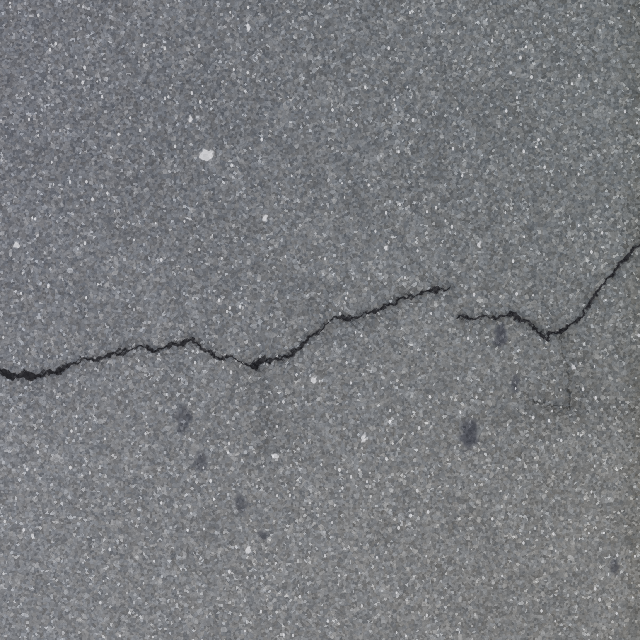
Write a Shadertoy shader that draws this texture.

```glsl
// Worn asphalt with a jagged crack in two strands, hairlines, stains and pale stones.
// Cellular noise at three scales makes the aggregate; layered sines bend the cracks
// and vary the tone; short polylines and ellipses place the larger features.

#define COARSE_CELLS 150.0
#define FINE_CELLS 265.0
#define FLECK_CELLS 50.0
#define COARSE_CONTRAST 0.085
#define FINE_CONTRAST 0.155
#define FLECK_SHARE 0.09
#define CRACK_WIDTH 0.0021
#define CRACK_JAG 0.0045
#define CRACK_COLOR vec3(0.15, 0.15, 0.165)
#define STONE_COLOR vec3(0.82, 0.82, 0.83)
#define STAIN_COLOR vec3(0.28, 0.29, 0.325)

const vec2 LEFT_CRACK[19] = vec2[19](
    vec2(0.0, .418), vec2(.029, .411), vec2(.085, .417), vec2(.117, .435),
    vec2(.169, .443), vec2(.215, .459), vec2(.247, .453), vec2(.297, .469),
    vec2(.333, .445), vec2(.360, .440), vec2(.399, .428), vec2(.411, .439),
    vec2(.442, .438), vec2(.490, .477), vec2(.522, .502), vec2(.560, .504),
    vec2(.598, .519), vec2(.640, .538), vec2(.703, .552));
const vec2 RIGHT_CRACK[9] = vec2[9](
    vec2(.716, .503), vec2(.762, .504), vec2(.801, .508), vec2(.827, .495),
    vec2(.853, .473), vec2(.905, .499), vec2(.931, .542), vec2(.964, .581),
    vec2(1.0, .620));
// Centre and radii
const vec4 STAINS[8] = vec4[8](
    vec4(.733, .320, .014, .028), vec4(.782, .478, .011, .019),
    vec4(.286, .344, .013, .025), vec4(.805, .401, .009, .018),
    vec4(.378, .211, .012, .016), vec4(.411, .164, .011, .010),
    vec4(.961, .115, .009, .014), vec4(.313, .277, .012, .016));
// Centre and radius
const vec3 STONES[12] = vec3[12](
    vec3(.323, .758, .0105), vec3(.388, .141, .0058), vec3(.414, .659, .0042),
    vec3(.603, .612, .0045), vec3(.490, .406, .0052), vec3(.896, .427, .0048),
    vec3(.430, .288, .0048), vec3(.568, .315, .0050), vec3(.026, .618, .0046),
    vec3(.749, .618, .0040), vec3(.388, .957, .0045), vec3(.297, .815, .0042));

vec2 hash2(vec2 p) {
    vec3 q = fract(p.xyx * vec3(.1031, .1030, .0973));
    q += dot(q, q.yzx + 33.33);
    return fract((q.xx + q.yz) * q.zy);
}

// Nearest distance, gap to the second nearest, and a random value per cell
vec3 cellular(vec2 p) {
    vec2 cell = floor(p), nearestId = cell;
    float first = 9.0, second = 9.0;
    for (int y = -1; y <= 1; y++)
    for (int x = -1; x <= 1; x++) {
        vec2 id = cell + vec2(x, y);
        float d = length(id + hash2(id) - p);
        if (d < first) { second = first; first = d; nearestId = id; }
        else second = min(second, d);
    }
    return vec3(first, second - first, hash2(nearestId + 71.0).x);
}

float waves(vec2 p) {
    return (sin(p.x + 1.7 * sin(p.y * .8)) + .6 * sin(p.y * 2.1 + p.x * 1.3 + 1.0)
        + .45 * sin(p.x * 3.7 - p.y * 2.9 + 2.0)) / 2.05;
}

float segment(vec2 p, vec2 a, vec2 b) {
    vec2 ab = b - a;
    return length(p - a - ab * clamp(dot(p - a, ab) / dot(ab, ab), 0.0, 1.0));
}

void mainImage(out vec4 fragColor, in vec2 fragCoord) {
    vec2 uv = fragCoord / iResolution.xy;
    float px = 1.0 / iResolution.y;

    // Broad light: cool at upper left, paler below, dull along the right edge
    vec3 top = mix(vec3(.446, .454, .481), vec3(.441, .456, .464), uv.x);
    vec3 bottom = mix(vec3(.496, .503, .520), vec3(.488, .490, .489), uv.x);
    vec3 color = mix(bottom, top, smoothstep(.05, .85, uv.y));
    color += .009 * waves(uv * 13.0) + .008 * waves(uv.yx * 37.0 + 4.0) + .009 * waves(uv * 88.0);
    color -= vec3(.03, .033, .04) * smoothstep(.96, 1.0, uv.x);

    // Aggregate, with softened joints between grains
    vec3 coarse = cellular(uv * COARSE_CELLS);
    vec3 fine = cellular(uv * FINE_CELLS + 17.0);
    float grain = (coarse.z - .5) * COARSE_CONTRAST * mix(.5, 1.0, smoothstep(0.0, .35, coarse.y))
        + (fine.z - .5) * FINE_CONTRAST * mix(.6, 1.0, smoothstep(0.0, .35, fine.y));
    grain += .13 * smoothstep(.93, 1.0, fine.z) + .06 * smoothstep(.9, 1.0, coarse.z);
    grain -= .025 * (1.0 - smoothstep(0.0, .25, coarse.y));
    color += grain + .010 + (fract(coarse.z * 17.0) - .5) * vec3(.012, 0.0, -.016);

    // Stains with ragged rims, and a dim patch below the right strand
    vec2 ragged = uv + .005 * vec2(waves(uv * 150.0), waves(uv.yx * 170.0 + 3.0));
    for (int i = 0; i < 8; i++) {
        float d = length((ragged - STAINS[i].xy) / STAINS[i].zw);
        float strength = i < 2 ? .78 : .6;
        color = mix(color, STAIN_COLOR + grain * .5, strength * (1.0 - smoothstep(.5, 1.25, d)));
    }
    vec2 patchOffset = (uv - vec2(.88, .37)) / vec2(.11, .045);
    color -= .035 * exp(-dot(patchOffset, patchOffset));

    // Scattered elongated flecks and larger stones
    vec3 fleck = cellular(uv * vec2(1.25, .85) * FLECK_CELLS + 5.0);
    float size = mix(.07, .14, fract(fleck.z * 91.0));
    float pale = step(1.0 - FLECK_SHARE, fleck.z)
        * (1.0 - smoothstep(size * .7, size + px * FLECK_CELLS * .4, fleck.x));
    vec2 chipped = uv + .0022 * vec2(waves(uv * 310.0), waves(uv.yx * 270.0));
    for (int i = 0; i < 12; i++) {
        vec2 stretch = i == 0 ? vec2(.95, 1.2) : vec2(1.2, .9);
        float d = length((chipped - STONES[i].xy) * stretch) - STONES[i].z;
        pale = max(pale, 1.0 - smoothstep(-px, px, d));
    }
    color = mix(color, STONE_COLOR + grain * .3, pale * .9);

    // Cracks follow polylines in bent space, with grains biting into their rims
    vec2 bent = uv + CRACK_JAG * vec2(.6, 1.0) * vec2(waves(uv * 130.0 + 2.0), waves(uv * 165.0))
        + .0016 * vec2(waves(uv.yx * 420.0), waves(uv * 480.0));
    float crack = 9.0;
    for (int i = 0; i < 18; i++)
        crack = min(crack, segment(bent, LEFT_CRACK[i], LEFT_CRACK[i + 1]));
    for (int i = 0; i < 8; i++)
        crack = min(crack, segment(bent, RIGHT_CRACK[i], RIGHT_CRACK[i + 1]));
    float knots = 1.2 * (1.0 - smoothstep(.06, .12, uv.x)) + .6 * exp(-pow((uv.x - .402) / .012, 2.0));
    float width = CRACK_WIDTH * (1.0 + .5 * waves(uv * 75.0) + knots) + .0018 * (coarse.z - .5);
    color -= .13 * exp(-crack * 150.0);
    color = mix(color, CRACK_COLOR + grain * .5, .92 * (1.0 - smoothstep(width - px, width + px * 1.2, crack)));

    // Faint hairlines
    float hair = min(segment(bent, vec2(.875, .475), vec2(.888, .414)),
        segment(bent, vec2(.888, .414), vec2(.890, .362)));
    hair = min(hair, segment(bent, vec2(.890, .362), vec2(.830, .372)));
    float seep = segment(bent, vec2(.405, .425), vec2(.420, .300));
    color -= .09 * (1.0 - smoothstep(.0003, .0022, hair)) + .045 * exp(-hair * 75.0);
    color -= .055 * exp(-seep * 75.0);

    fragColor = vec4(clamp(color, 0.0, 1.0), 1.0);
}
```
